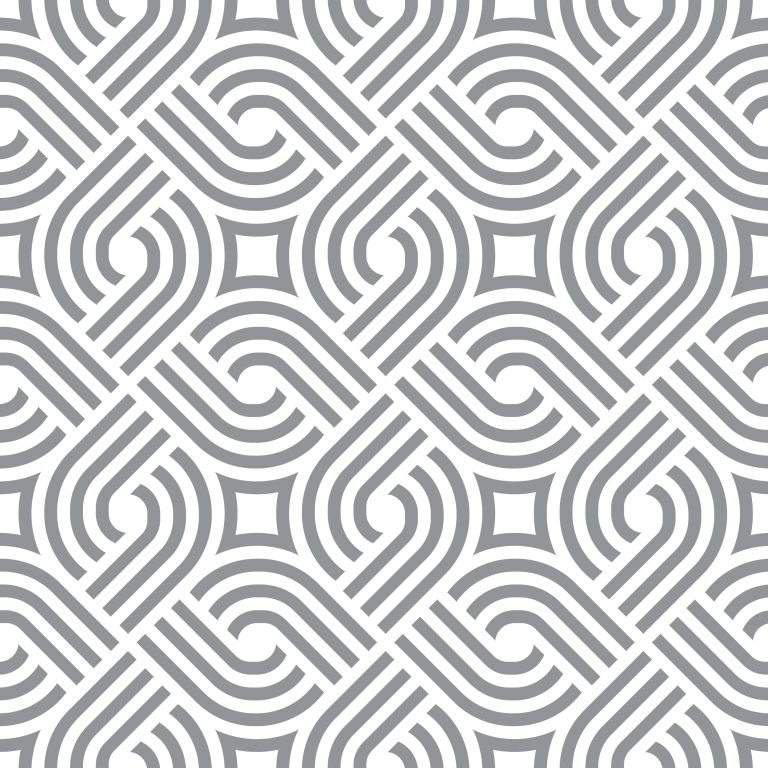
A three.js fragment shader for this pattern:

```glsl
// Interlaced triple-line strands weaving round concave square frames, grey on white.
#define PERIOD 0.3355
#define CROSSING vec2(0.5022, 0.4990)
#define UNITS 20.0
#define STRAIGHT 0.9428
#define SOFTNESS 0.0009
#define FRAME_INNER 7.5
#define FRAME_OUTER 8.5
#define GREY vec3(0.578, 0.582, 0.598)
#define PAPER vec3(1.0)

varying vec2 vUv;

const float DIAG = 0.70710678;

// Signed distance to stripe edge k: a round arc that leaves on a 45 degree tangent.
float stripeEdge(vec2 p, float k) {
  float radius = k - 0.5;
  float shift = (k * STRAIGHT - radius) / DIAG;
  vec2 q = vec2(p.x - clamp(p.x, 0.0, shift), p.y);
  return (q.x > q.y ? (q.x + q.y) * DIAG : length(q)) - radius;
}

// Three parallel stripes, cut at the strand beneath and at the crossing.
float strand(vec2 p) {
  float stripes = 1e3;
  for (int i = 1; i <= 3; i++) {
    float k = 2.0 * float(i);
    stripes = min(stripes, max(stripeEdge(p, k + 1.0), -stripeEdge(p, k)));
  }
  float across = (p.x + p.y) * DIAG;
  float along = (p.x - p.y) * DIAG;
  return max(stripes, max(-across - STRAIGHT, along - 7.0 * STRAIGHT));
}

// One corner of the concave frame, above and below each knot.
float frame(vec2 p) {
  float r = length(p);
  float ring = max(FRAME_INNER - r, r - FRAME_OUTER);
  return max(ring, abs(p.x) - abs(p.y));
}

void main() {
  // Diamond cells, alternately upright and turned by a quarter
  vec2 g = (vUv - CROSSING) / PERIOD;
  vec2 diagonal = vec2(g.x + g.y, g.x - g.y);
  vec2 cell = floor(diagonal);
  vec2 f = diagonal - cell - 0.5;
  vec2 p = 0.5 * UNITS * vec2(f.x + f.y, f.x - f.y);
  if (mod(cell.x + cell.y, 2.0) > 0.5) p = vec2(p.y, -p.x);

  // Two opposed strands make a knot
  float d = min(min(strand(p), strand(-p)), frame(p));
  float soft = SOFTNESS * UNITS / PERIOD;
  gl_FragColor = vec4(mix(GREY, PAPER, smoothstep(-soft, soft, d)), 1.0);
}
```
